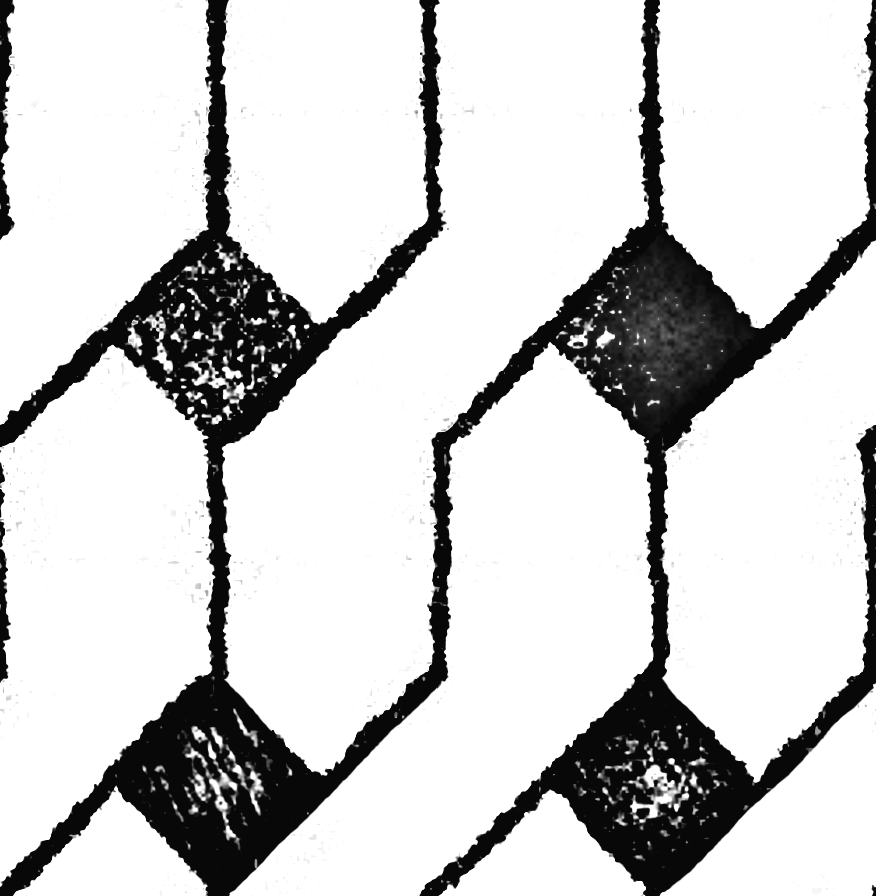
Give the GLSL for this pattern, as a WebGL 2 fragment shader.

```glsl
#version 300 es
precision highp float;
// Hand-inked lattice: vertical strokes that bend into diagonals, with a scratchy
// filled diamond in each of 2 x 2 cells. Strokes and diamonds are distance fields
// roughened by wrapping value noise, so the sheet tiles in both directions.

uniform vec2 u_resolution;
out vec4 fragColor;

float hash(ivec2 c) {
    uint h = uint(c.x) * 1597334677u ^ uint(c.y) * 3812015801u;
    h = (h ^ (h >> 16)) * 2246822519u;
    h = (h ^ (h >> 13)) * 3266489917u;
    return float((h ^ (h >> 16)) >> 8) / 16777216.0;
}

// Value noise with a whole number of lattice steps across the canvas
float noise(vec2 uv, vec2 steps) {
    vec2 q = uv * steps, f = fract(q);
    f = f * f * (3.0 - 2.0 * f);
    ivec2 a = ivec2(mod(floor(q), steps));
    ivec2 b = ivec2(mod(floor(q) + 1.0, steps));
    return mix(mix(hash(a), hash(ivec2(b.x, a.y)), f.x),
               mix(hash(ivec2(a.x, b.y)), hash(b), f.x), f.y);
}

// Share of white paper showing through the diamond fill, styled per cell
float fillWear(vec2 uv, vec2 local, vec2 id, float radius, float grain) {
    float core = clamp(1.0 - radius * 4.0, 0.0, 1.0);
    float rim = smoothstep(0.19, 0.25, radius);
    if (id.y > 0.5) {
        float leftSide = smoothstep(0.04, -0.18, local.x) * 0.32 - 0.14;
        float amount = mix(0.13, leftSide, id.x) - 0.12 * rim;
        float glow = id.x * 0.5 * core * grain;
        return max(smoothstep(0.64, 0.86, grain + amount), glow);
    }
    // Steep pencil streaks, brightest in the middle
    float streak = noise(vec2(2.0 * uv.x + uv.y, uv.y), vec2(70.0, 50.0));
    float tone = mix(grain, streak, mix(0.45, 0.2, id.x));
    return smoothstep(0.64, 0.88, tone + mix(-0.04, 0.26, core) - 0.1 * rim);
}

void main() {
    vec2 uv = gl_FragCoord.xy / u_resolution;
    float pixel = 2.0 / u_resolution.x;
    float fine = noise(uv, vec2(250.0));
    float grain = mix(fine, noise(uv, vec2(120.0)), 0.55);

    // Hand wobble, then cell coordinates
    vec2 p = uv * 2.0;
    p.x += 0.026 * (noise(uv, vec2(6.0)) - 0.5) + 0.012 * (noise(uv, vec2(26.0)) - 0.5) + 0.005;
    p.y += 0.014 * (noise(uv.yx, vec2(16.0)) - 0.5);
    vec2 id = mod(floor(p), 2.0);
    vec2 f = fract(p);

    // Stroke path: upright in the upper half of a cell, slanted in the lower half
    float slant = 1.0 - smoothstep(0.235, 0.265, abs(fract(f.y + 0.25) - 0.5));
    float side = mod(p.x - min(f.y, 0.5) + 0.25, 0.5) - 0.25;
    float strokeDist = abs(side) * mix(1.0, 0.707, slant);
    float halfWidth = mix(0.018, 0.023, slant) + 0.009 * (noise(uv, vec2(22.0)) - 0.5);

    // Ragged edges, cleanly cut below the right diagonals of the bottom row
    float cut = slant * step(0.0, side) * step(0.5, f.x) * (1.0 - id.y);
    float ragged = 0.013 * (noise(uv, vec2(90.0)) - 0.5) + 0.011 * (fine - 0.5);
    ragged *= 1.0 - 0.85 * cut;
    float stroke = 1.0 - smoothstep(-pixel, pixel, strokeDist - halfWidth + ragged);
    stroke *= 1.0 - 0.6 * smoothstep(0.78, 0.92, grain);

    // Diamond hanging below each middle upright
    vec2 local = f - vec2(0.5, 0.25);
    float radius = abs(local.x) + abs(local.y);
    float diamond = 1.0 - smoothstep(-pixel, pixel, (radius - 0.25) * 0.707 + ragged);
    diamond *= 1.0 - fillWear(uv, local, id, radius, grain);

    // Faint dust beside the strokes and along a thin row across the uprights
    float row = exp(-abs(f.y - 0.75) * 120.0) * exp(-strokeDist * 14.0);
    float patches = smoothstep(0.6, 0.85, noise(uv, vec2(14.0))) * exp(-strokeDist * 26.0);
    float dust = smoothstep(0.8, 0.95, fine) * max(patches, row) * 0.8;

    float ink = max(max(stroke, diamond), dust);
    fragColor = vec4(mix(vec3(1.0), vec3(0.03), ink), 1.0);
}
```
